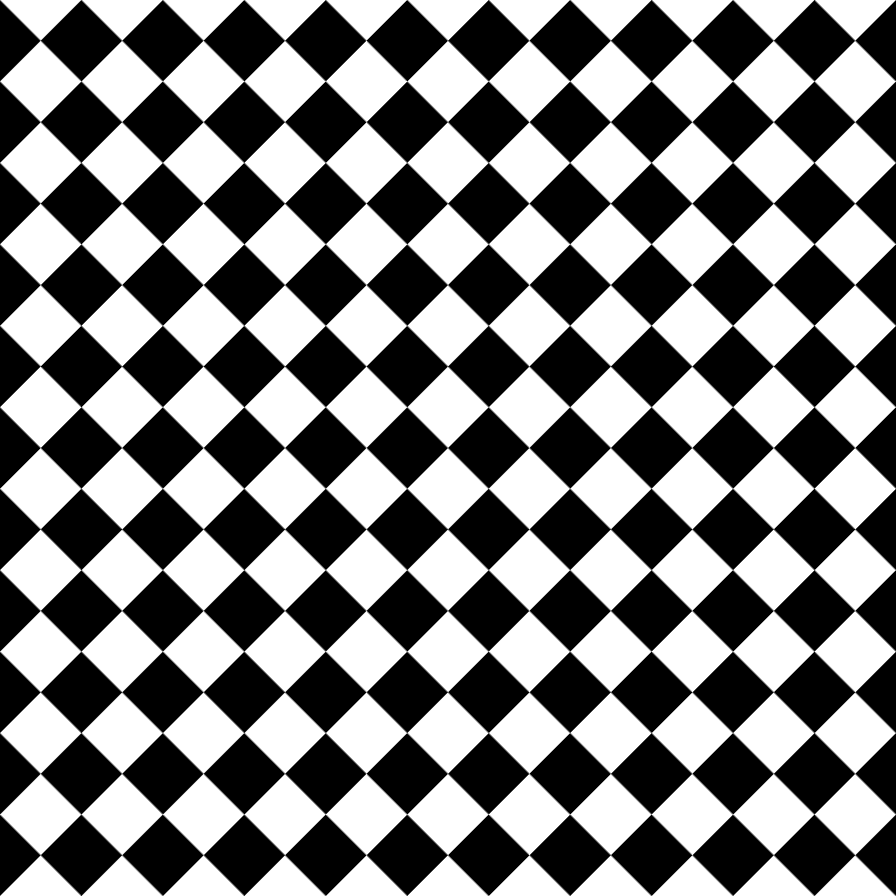
Reproduce this pattern procedurally as a Shadertoy shader.

```glsl
// Signed distance to a diamond whose corners touch the cell border
float diamondDistance(vec2 p) {
    return (abs(p.x) + abs(p.y) - 0.5) * 0.70710678;
}

void mainImage(out vec4 fragColor, in vec2 fragCoord) {
    const float repeats = 11.0;
    vec2 grid = fragCoord / iResolution.xy * repeats;

    // Black diamonds sit on the vertical cell borders, halfway up each cell
    vec2 cell = fract(grid + vec2(0.5, 0.0)) - 0.5;

    // Falling diagonals are a little softer than rising ones
    float pixel = repeats / min(iResolution.x, iResolution.y);
    float softness = cell.x * cell.y > 0.0 ? 0.010 : 0.0;
    float white = clamp(diamondDistance(cell) / (pixel + softness) + 0.5, 0.0, 1.0);

    fragColor = vec4(vec3(white), 1.0);
}
```
